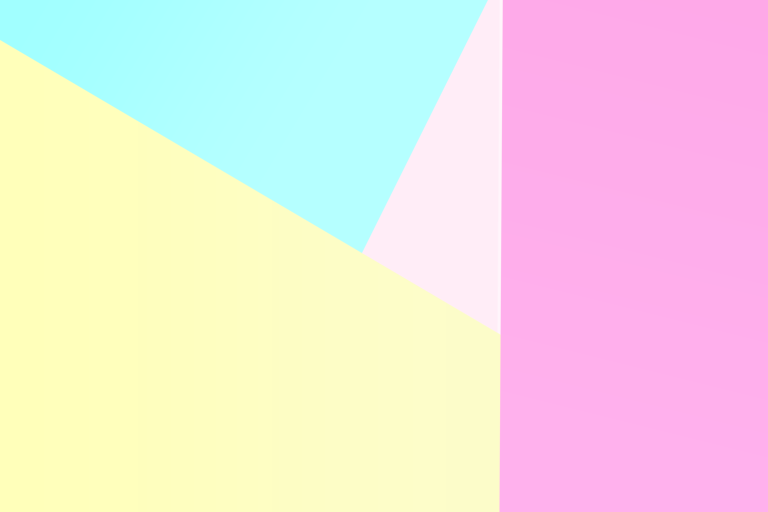
Give the GLSL for this background, as a WebGL 1 fragment shader.

```glsl
precision highp float;
// Four overlapping sheets of pastel paper: cyan, yellow and pink over off-white.
// Each sheet is a half-plane cut by a straight edge, with a soft tint gradient;
// a thin pale rim lights the gap beside the pink sheet.

uniform vec2 u_resolution;

#define ASPECT 1.5
#define CYAN_TOP vec2(0.953, 1.0)
#define CYAN_TIP vec2(0.707, 0.506)
#define YELLOW_LEFT vec2(0.0, 0.922)
#define YELLOW_RIGHT vec2(0.975, 0.348)
#define PINK_BOTTOM vec2(0.9755, 0.0)
#define PINK_TOP vec2(0.982, 1.0)
#define RIM_WIDTH 0.004
#define RIM_STRENGTH 0.45

// Signed distance to the line from a to b, positive on its right side.
float rightOf(vec2 p, vec2 a, vec2 b) {
  vec2 along = normalize(b - a);
  return dot(p - a, vec2(along.y, -along.x));
}

// Smooth coverage of a half-plane, about one pixel wide at the edge.
float coverage(float dist) {
  float halfPixel = 0.75 / u_resolution.y;
  return smoothstep(-halfPixel, halfPixel, dist);
}

void main() {
  // Canvas height is one unit; the origin is at the lower left.
  vec2 p = gl_FragCoord.xy / u_resolution * vec2(ASPECT, 1.0);

  float cyanDist = rightOf(p, CYAN_TOP, CYAN_TIP);
  float yellowDist = rightOf(p, YELLOW_LEFT, YELLOW_RIGHT);
  float pinkDist = rightOf(p, PINK_BOTTOM, PINK_TOP);

  // Paper tints, each with its own slow gradient.
  float cyanFade = smoothstep(0.0, 0.8, p.x + 0.6 * (1.0 - p.y));
  vec3 cyan = mix(vec3(0.63, 1.0, 1.0), vec3(0.71, 1.0, 1.0), cyanFade);
  float yellowFade = smoothstep(0.0, 0.95, p.x);
  vec3 yellow = mix(vec3(1.0, 1.0, 0.73), vec3(0.99, 0.99, 0.79), yellowFade);
  float pinkFade = clamp(1.15 - p.y - 0.25 * (p.x - 1.0), 0.0, 1.0);
  vec3 pink = mix(vec3(0.995, 0.66, 0.91), vec3(1.0, 0.695, 0.93), pinkFade);
  vec3 offWhite = vec3(1.0, 0.93, 0.97);

  // Pale rim on the off-white sheet, just left of the pink edge.
  float rim = RIM_STRENGTH * smoothstep(-2.0 * RIM_WIDTH, -RIM_WIDTH, pinkDist);

  // Stack the sheets from back to front.
  vec3 color = mix(offWhite, vec3(1.0), rim);
  color = mix(color, cyan, coverage(cyanDist));
  color = mix(color, yellow, coverage(yellowDist));
  color = mix(color, pink, coverage(pinkDist));

  gl_FragColor = vec4(color, 1.0);
}
```
